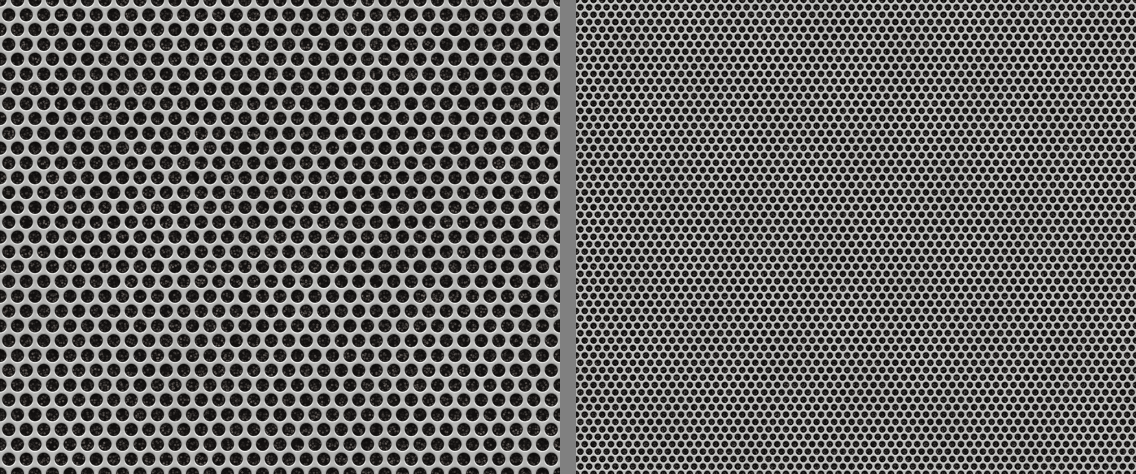
Left: one tile. Right: repeated 2 by 2.
A WebGL 2 fragment shader for this texture:

```glsl
#version 300 es
precision highp float;

uniform vec2 u_resolution;
out vec4 fragColor;

#define COUNT vec2(32.0, 32.0)
#define ROW_PITCH 0.8477
#define HOLE_RADIUS 0.37
#define EDGE_SOFTNESS 0.045
#define GRAIN_CELLS vec2(256.0, 217.0)
#define SPECK_STRENGTH 0.30
#define RIM_LIGHT 0.20
#define BEVEL_SHADE 0.16
#define METAL_COLOR vec3(0.715, 0.715, 0.708)
#define PIT_COLOR vec3(0.068, 0.060, 0.057)
#define SPECK_TINT vec3(1.0, 0.95, 0.91)

const float TAU = 6.2831853;

vec3 hash3(vec2 p) {
    vec3 q = fract(p.xyx * vec3(0.1031, 0.1030, 0.0973));
    q += dot(q, q.yxz + 33.33);
    return fract((q.xxy + q.yzz) * q.zyx);
}

// Wrapping cellular noise: each cell holds one speck of random brightness
float specks(vec2 uv) {
    vec2 p = uv * GRAIN_CELLS;
    vec2 cell = floor(p);
    float light = 0.0;
    for (int j = -1; j <= 1; j++) {
        for (int i = -1; i <= 1; i++) {
            vec2 id = cell + vec2(i, j);
            vec3 rnd = hash3(mod(id, GRAIN_CELLS));
            float dist = length(id + rnd.xy - p);
            light = max(light, rnd.z * rnd.z * smoothstep(0.85, 0.15, dist));
        }
    }
    return light;
}

// Offset from the nearest hole centre (xy) and that hole's wrapped index (zw)
vec4 nearestHole(vec2 uv) {
    vec2 p = uv * COUNT;
    vec4 best = vec4(9.0);
    for (int j = 0; j <= 1; j++) {
        float row = floor(p.y) + float(j);
        float shift = 0.5 * mod(row, 2.0);
        float column = floor(p.x - shift + 0.5);
        vec2 offset = vec2(p.x - column - shift, (p.y - row) * ROW_PITCH);
        if (dot(offset, offset) < dot(best.xy, best.xy))
            best = vec4(offset, mod(vec2(column, row), COUNT));
    }
    return best;
}

void main() {
    vec2 uv = gl_FragCoord.xy / u_resolution;
    float pixel = COUNT.x / u_resolution.x;
    float soft = max(EDGE_SOFTNESS, 0.7 * pixel);

    vec4 hole = nearestHole(uv);
    float radius = length(hole.xy);
    float edge = radius - HOLE_RADIUS;
    float up = hole.y / max(radius, 0.001);
    vec3 rnd = hash3(hole.zw + 7.0);
    float grain = specks(uv);

    // Sheet: broad tonal drift, shaded upper bevel, bright lower lip
    float drift = sin(TAU * (uv.x + 2.0 * uv.y)) + sin(TAU * (3.0 * uv.x - uv.y));
    float bevel = smoothstep(0.11, 0.0, edge);
    float lip = exp(-pow((edge - 0.035) / 0.045, 2.0));
    vec3 metal = METAL_COLOR + 0.008 * drift + 0.04 * (grain - 0.3);
    metal -= BEVEL_SHADE * bevel * smoothstep(-0.5, 0.9, up);
    metal += RIM_LIGHT * (0.85 + 0.3 * rnd.x) * lip * smoothstep(0.1, -0.8, up);

    // Pit: grainy backing, darkened under the upper edge
    float shadow = smoothstep(0.34, 0.02, hole.y) * smoothstep(0.03, -0.10, edge);
    float speckLight = SPECK_STRENGTH * (0.75 + 0.5 * rnd.y) * grain;
    vec3 pit = PIT_COLOR * (0.65 + 0.35 * shadow);
    pit += SPECK_TINT * speckLight * (0.25 + 0.75 * shadow);

    vec3 color = mix(pit, metal, smoothstep(-soft, soft, edge));
    fragColor = vec4(clamp(color, 0.0, 1.0), 1.0);
}
```
